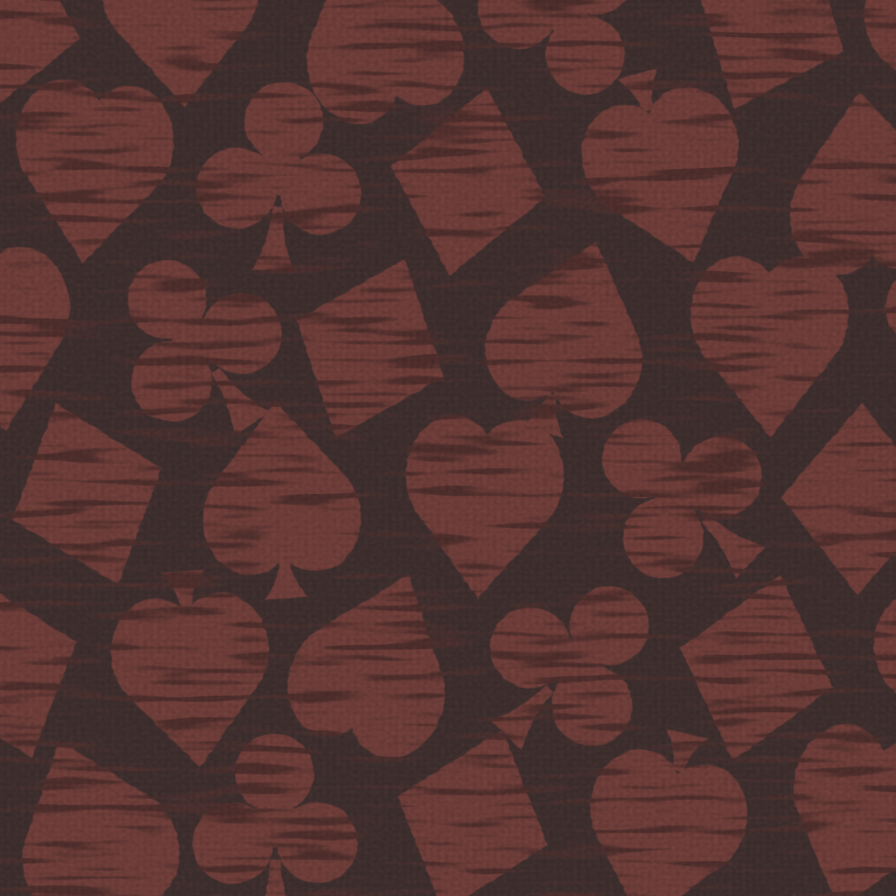
This pattern is drawn by a three.js fragment shader. Its source:

```glsl
// Woven dark cloth scattered with streaky red hearts, spades, clubs and diamonds.
varying vec2 vUv;

const vec2 CELL = vec2(0.215, 0.18);
const float EDGE = 0.0014;
const float PI = 3.14159;

const vec3 GROUND = vec3(0.238, 0.180, 0.177);
const vec3 GROUND_STREAK = vec3(0.300, 0.186, 0.178);
const vec3 RED = vec3(0.425, 0.236, 0.220);
const vec3 RED_STREAK = vec3(0.285, 0.170, 0.162);

vec2 hash2(vec2 p) {
  vec3 q = fract(p.xyx * vec3(0.1031, 0.1030, 0.0973));
  q += dot(q, q.yzx + 33.33);
  return fract((q.xx + q.yz) * q.zy);
}

float cornerSlope(vec2 corner, vec2 offset) {
  float angle = 2.0 * PI * hash2(corner).x;
  return dot(vec2(cos(angle), sin(angle)), offset);
}

// Gradient noise, roughly -0.7 to 0.7
float gradientNoise(vec2 p) {
  vec2 i = floor(p), f = fract(p);
  vec2 u = f * f * f * (f * (f * 6.0 - 15.0) + 10.0);
  vec2 e = vec2(1.0, 0.0);
  float low = mix(cornerSlope(i, f), cornerSlope(i + e, f - e), u.x);
  float high = mix(cornerSlope(i + e.yx, f - e.yx), cornerSlope(i + 1.0, f - 1.0), u.x);
  return mix(low, high, u.y);
}

vec2 rotate(vec2 p, float angle) {
  float c = cos(angle), s = sin(angle);
  return vec2(c * p.x - s * p.y, s * p.x + c * p.y);
}

// Suit distances, in canvas units and centred on the origin
float heart(vec2 p, vec2 scale) {
  vec2 q = vec2(abs(p.x), p.y) / scale + vec2(0.0, 0.55);
  float d;
  if (q.x + q.y > 1.0) {
    d = length(q - vec2(0.25, 0.75)) - 0.35355;
  } else {
    vec2 onSide = q - 0.5 * max(q.x + q.y, 0.0);
    d = min(length(q - vec2(0.0, 1.0)), length(onSide)) * sign(q.x - q.y);
  }
  return d * scale.x;
}

float stem(vec2 p, float top, float bottom) {
  float t = clamp((top - p.y) / (top - bottom), 0.0, 1.0);
  float side = abs(p.x) - mix(0.006, 0.024, t * t);
  return max(side, max(p.y - top, bottom - p.y));
}

float spade(vec2 p) {
  float body = heart(vec2(p.x, 0.012 - p.y), vec2(0.146, 0.174));
  return min(body, stem(p, -0.068, -0.112));
}

float club(vec2 p) {
  vec2 q = vec2(abs(p.x), p.y);
  float sides = length(q - vec2(0.047, -0.022)) - 0.045;
  float crown = length(q - vec2(0.0, 0.056)) - 0.044;
  float middle = length(q) - 0.027;
  return min(min(sides, crown), min(middle, stem(p, -0.040, -0.112)));
}

float diamond(vec2 p, vec2 halfSize) {
  vec2 q = abs(p) / halfSize;
  return (q.x + q.y - 1.0) * halfSize.x * 0.77;
}

float suit(vec2 p, float kind) {
  if (kind < 0.5) return heart(p, vec2(0.146, 0.183));
  if (kind < 1.5) return club(p);
  if (kind < 2.5) return diamond(p, vec2(0.088, 0.107));
  return spade(p);
}

// Nearest suit in a staggered, jittered lattice
float scatteredSuits(vec2 p) {
  float nearest = 1.0;
  float row = floor(p.y / CELL.y);
  for (int j = -1; j <= 1; j++) {
    float r = row + float(j);
    float shift = 0.5 * mod(r, 2.0);
    float column = floor(p.x / CELL.x - shift);
    for (int i = -1; i <= 1; i++) {
      vec2 id = vec2(column + float(i), r);
      vec2 rnd = hash2(id + 41.0);
      vec2 jitter = (hash2(id + 87.0) - 0.5) * 0.022;
      vec2 centre = (id + vec2(shift + 0.5, 0.5)) * CELL + jitter;
      float kind = mod(id.x + 2.0 * floor(r * 0.5) + 3.0 * mod(r, 2.0), 4.0);
      float sway = abs(kind - 1.0) < 0.5 ? 1.8 : 0.8;
      float angle = (rnd.x - 0.5) * sway + PI * step(0.5, rnd.y);
      nearest = min(nearest, suit(rotate(p - centre, angle), kind));
    }
  }
  return nearest;
}

// Long horizontal threads of uneven thickness
float threads(vec2 p) {
  return gradientNoise(p * vec2(7.0, 88.0)) + 0.6 * gradientNoise(p * vec2(15.0, 141.0) + 19.3);
}

float weave(vec2 p) {
  float grain = gradientNoise(p * vec2(190.0, 230.0) + 7.7);
  return 0.11 * grain + 0.018 * sin(p.x * 2.0 * PI * 128.0) + 0.014 * sin(p.y * 2.0 * PI * 150.0);
}

void main() {
  float thread = threads(vUv);
  float fray = 0.0018 * gradientNoise(vUv * vec2(30.0, 150.0));
  float mask = 1.0 - smoothstep(-EDGE, EDGE, scatteredSuits(vUv + vec2(0.006, 0.01)) + fray);
  float patchy = 0.25 * gradientNoise(vUv * vec2(5.0, 12.0) + 3.1);
  vec3 ground = mix(GROUND, GROUND_STREAK, 0.75 * smoothstep(0.12, 0.55, thread + patchy));
  vec3 red = mix(RED, RED_STREAK, 0.9 * smoothstep(0.02, 0.42, thread + patchy));
  gl_FragColor = vec4(mix(ground, red, mask) * (1.0 + weave(vUv)), 1.0);
}
```
